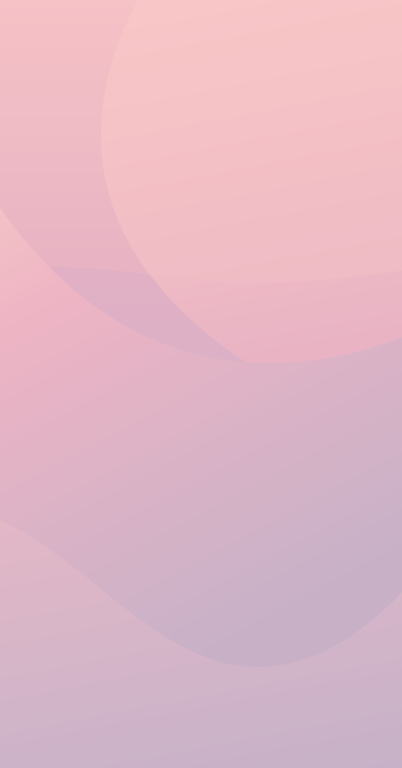
Reproduce this background procedurally as a Shadertoy shader.

```glsl
#define BOWL_LOW vec2(0.672, 0.4727)
#define DISC_LEFT vec2(0.251, 0.176)
#define VALLEY_LOW vec2(0.642, 0.8685)
#define HORIZON 0.358
#define TILT 0.10
#define BODY_TILT 0.28

const vec3 PEACH = vec3(0.975, 0.778, 0.780);
const vec3 BLUSH = vec3(0.938, 0.734, 0.770);
const vec3 ROSE = vec3(0.908, 0.705, 0.766);
const vec3 PINK = vec3(0.930, 0.705, 0.768);
const vec3 MAUVE = vec3(0.885, 0.690, 0.770);
const vec3 LILAC = vec3(0.783, 0.695, 0.782);

// Linear blend of two colours between two positions
vec3 ramp(vec3 start, vec3 end, float from, float to, float s) {
    return mix(start, end, clamp((s - from) / (to - from), 0.0, 1.0));
}

// Antialiased coverage of the positive side of a signed field
float cover(float field) {
    float w = max(fwidth(field), 1e-5);
    return smoothstep(-0.7 * w, 0.7 * w, field);
}

// Edge curves; depth runs downward from the top
float bowlEdge(float x) {
    float d = BOWL_LOW.x - x;
    return BOWL_LOW.y - d * d * (0.325 + 0.08 * d + 0.151 * d * d);
}

float discEdge(float depth) {
    float t = depth - DISC_LEFT.y;
    return DISC_LEFT.x + t * t * (3.22 + 2.0 * t + 3.3 * t * t);
}

float horizonEdge(float x) {
    return HORIZON - 0.0105 * cos(6.28318 * (x - 0.12) / 1.05);
}

float valleyEdge(float x) {
    float d = VALLEY_LOW.x - x;
    float left = max(d, 0.0);
    return VALLEY_LOW.y - 0.76 * d * d / (1.0 + 2.4 * left * left * left);
}

void mainImage(out vec4 fragColor, in vec2 fragCoord) {
    vec2 p = fragCoord / iResolution.xy;
    p.y = 1.0 - p.y;
    float slant = p.y + TILT * p.x;
    float bodySlant = p.y + BODY_TILT * p.x;

    float inBowl = cover(bowlEdge(p.x) - p.y);
    float inDisc = cover(p.x - discEdge(p.y));
    float belowHorizon = cover(p.y - horizonEdge(p.x));
    float belowValley = cover(p.y - valleyEdge(p.x));

    // Middle body, fading from blush through pink to lilac
    vec3 color = ramp(vec3(0.952, 0.752, 0.775), PINK, 0.29, 0.44, bodySlant);
    color = mix(color, LILAC, clamp((bodySlant - 0.44) / 0.56, 0.0, 1.0));

    // Upper bowl and the darker crescent below the horizon
    vec3 sky = ramp(vec3(0.965, 0.760, 0.775), ROSE, 0.0, 0.34, p.y);
    vec3 crescent = ramp(MAUVE, vec3(0.862, 0.690, 0.775), 0.35, 0.47, p.y);
    vec3 bowl = mix(sky, crescent, belowHorizon);

    // Pale disc, slightly deeper below the horizon
    vec3 discTop = ramp(PEACH, BLUSH, 0.04, 0.43, slant);
    vec3 discLow = ramp(BLUSH, vec3(0.912, 0.702, 0.766), 0.39, 0.53, slant);
    vec3 disc = mix(discTop, discLow, belowHorizon);
    color = mix(color, mix(bowl, disc, inDisc), inBowl);

    // Foreground hill
    vec3 hill = ramp(vec3(0.885, 0.720, 0.780), vec3(0.778, 0.696, 0.786), 0.69, 1.09, slant);
    color = mix(color, hill, belowValley);

    fragColor = vec4(color, 1.0);
}
```
